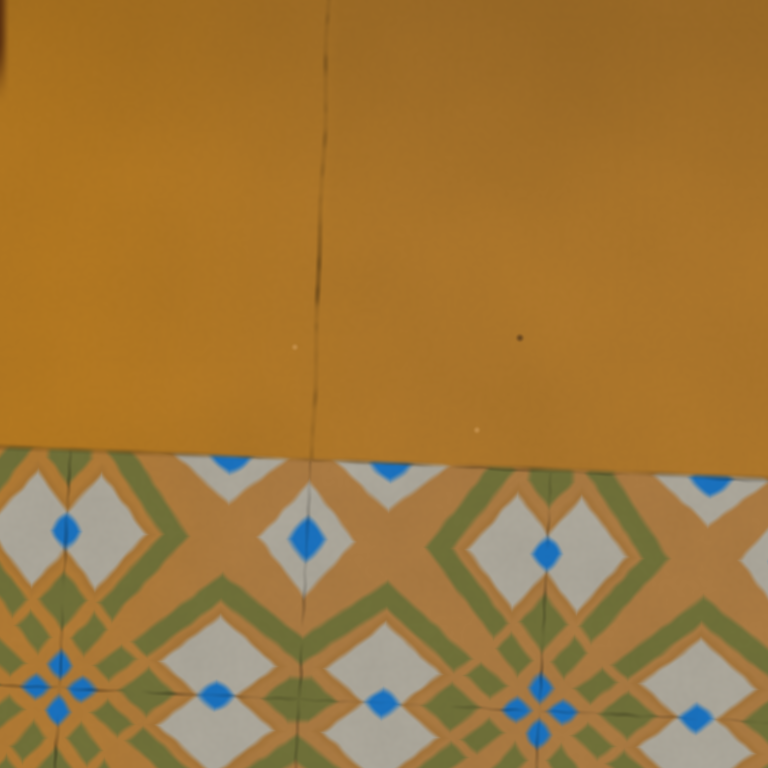
Reproduce this texture procedurally as a three.js fragment shader.

```glsl
varying vec2 vUv;

vec2 hashGradient(vec2 cell) {
  float h = fract(sin(dot(cell, vec2(127.1, 311.7))) * 43758.5);
  return vec2(cos(h * 6.2832), sin(h * 6.2832));
}

float gradientNoise(vec2 p) {
  vec2 i = floor(p), f = fract(p);
  vec2 w = f * f * f * (f * (f * 6.0 - 15.0) + 10.0);
  vec2 e = vec2(0.0, 1.0);
  float low = mix(dot(hashGradient(i), f), dot(hashGradient(i + e.yx), f - e.yx), w.x);
  float high = mix(dot(hashGradient(i + e), f - e), dot(hashGradient(i + 1.0), f - 1.0), w.x);
  return mix(low, high, w.y);
}

float fbm(vec2 p) {
  float sum = 0.0, amp = 0.5;
  for (int i = 0; i < 4; i++) {
    sum += amp * gradientNoise(p);
    p = p * 2.1 + 7.3;
    amp *= 0.45;
  }
  return sum;
}

// Soft coverage of the inside of a distance
float fill(float d) {
  return 1.0 - smoothstep(-0.028, 0.028, d);
}

// Slightly tall lozenge
float lozenge(vec2 p, float halfWidth) {
  return abs(p.x) + 0.83 * abs(p.y) - halfWidth;
}

// Lozenge with worn corners
float wornLozenge(vec2 p, float halfWidth) {
  return mix(lozenge(p, halfWidth), length(p * vec2(1.0, 0.83)) - halfWidth * 0.8, 0.5);
}

float speck(vec2 uv, vec2 center, float radius) {
  return 1.0 - smoothstep(0.0, radius, length(uv - center));
}

vec3 plainWall(vec2 uv) {
  vec3 color = mix(vec3(0.69, 0.462, 0.125), vec3(0.67, 0.458, 0.165), smoothstep(0.0, 0.6, uv.x));
  color *= 1.0 - 0.09 * smoothstep(0.75, 1.08, uv.y + 0.1 * uv.x);
  color *= 1.0 + 0.06 * fbm(uv * 5.0);

  // Wandering crack, faint except for a few stretches
  float crackX = 0.406 + 0.037 * (uv.y - 0.4) + 0.004 * gradientNoise(vec2(3.0, uv.y * 9.0));
  float crack = 1.0 - smoothstep(0.0, 0.006, abs(uv.x - crackX));
  float breaks = smoothstep(-0.1, 0.4, gradientNoise(vec2(8.0, uv.y * 30.0)));
  float deep = smoothstep(0.58, 0.64, uv.y) * (1.0 - smoothstep(0.66, 0.75, uv.y));
  color *= 1.0 - crack * (0.06 + 0.12 * breaks + 0.16 * deep);
  color *= 1.0 - 0.025 * smoothstep(crackX, crackX + 0.02, uv.x) * smoothstep(0.55, 0.9, uv.y);

  // Chips and the shadowed corner
  color = mix(color, vec3(0.3, 0.2, 0.1), 0.7 * speck(uv, vec2(0.677, 0.56), 0.007));
  color = mix(color, vec3(0.85, 0.65, 0.4), 0.5 * speck(uv, vec2(0.384, 0.548), 0.006));
  color = mix(color, vec3(0.85, 0.65, 0.4), 0.5 * speck(uv, vec2(0.621, 0.44), 0.006));
  float corner = (1.0 - smoothstep(-0.002, 0.014, uv.x)) * smoothstep(0.86, 0.95, uv.y);
  return mix(color, vec3(0.27, 0.12, 0.04), corner * 0.8);
}

vec3 patternedTiles(vec2 uv) {
  // Tilted grid, folded into one eighth of a repeat
  vec2 p = uv - vec2(0.0768, 0.1042);
  p = vec2(dot(p, vec2(0.9989, -0.0478)), dot(p, vec2(0.0478, 0.9989))) / 0.2088;
  p += 0.012 * vec2(gradientNoise(uv * 45.0), gradientNoise(uv * 45.0 + 31.0));
  p = abs(mod(p + 1.5, 3.0) - 1.5);
  if (p.x > p.y) p = p.yx;

  vec3 green = vec3(0.43, 0.435, 0.22);
  vec3 white = vec3(0.665, 0.648, 0.60);
  vec3 blue = vec3(0.10, 0.44, 0.74);
  vec3 color = mix(vec3(0.685, 0.472, 0.20), vec3(0.66, 0.473, 0.255), smoothstep(0.0, 0.4, uv.x));

  // Twin petals, framed by green arms that lead to separate blocks
  vec2 petal = p - vec2(0.2, 0.985);
  float petalEdge = lozenge(petal, 0.297);
  float across = petal.x + abs(petal.y) * (petal.y > 0.0 ? 0.72 : 0.83);
  float along = -0.83 * petal.y - petal.x;
  float arm = max(abs(across - 0.476) - 0.083, along - 0.345);
  float block = max(abs(petal.x - 0.83 * petal.y - 0.505) - 0.08, abs(along - 0.56) - 0.135);
  color = mix(color, vec3(0.60, 0.42, 0.19), 0.4 * fill(petalEdge - 0.05));
  color = mix(color, green, fill(min(arm, block)));

  // Green buds at both ends of the petals
  float innerBud = lozenge(p - vec2(0.0, 0.55), 0.148);
  float outerBud = max(lozenge(p - vec2(0.0, 1.5), 0.19), p.x - 0.135);
  color = mix(color, green, fill(min(innerBud, outerBud)));

  // Pale lozenges and blue hearts
  vec2 side = (p - vec2(1.0, 1.5)).yx;
  color = mix(color, white, fill(min(petalEdge, lozenge(side, 0.297))));
  float heart = min(wornLozenge(p - vec2(0.0, 0.98), 0.096), wornLozenge(side, 0.122));
  float starPoint = wornLozenge(p - vec2(0.0, 0.144), 0.08);
  color = mix(color, blue, fill(min(heart, starPoint)));

  // Faint, uneven joints between tiles
  float joint = 1.0 - smoothstep(0.0, 0.022, min(p.x, 1.5 - p.y));
  color *= 1.0 - joint * max(0.0, 0.10 + 0.28 * gradientNoise(uv * 20.0));
  return color * (1.0 + 0.04 * fbm(uv * 14.0));
}

void main() {
  float rim = vUv.y - (0.418 - 0.041 * vUv.x);
  vec3 color = mix(patternedTiles(vUv), plainWall(vUv), smoothstep(-0.005, 0.005, rim));
  float seam = 1.0 - smoothstep(0.0, 0.007, abs(rim));
  color *= 1.0 - seam * max(0.0, 0.08 + 0.16 * gradientNoise(vUv * 18.0));
  color *= 1.0 + 0.012 * gradientNoise(vUv * 110.0);
  gl_FragColor = vec4(color, 1.0);
}
```
